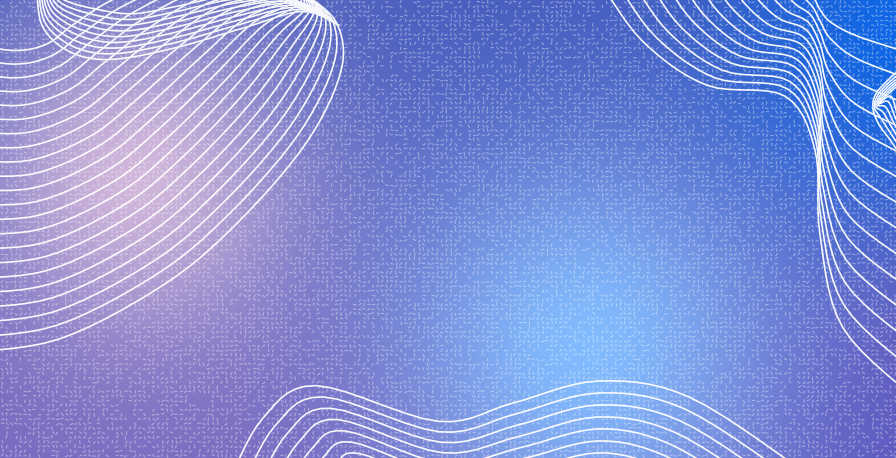
Give the GLSL for this background, as a Shadertoy shader.

```glsl
const float CANVAS_HEIGHT = 100.0;   // one unit is a hundredth of the height
const float LINE_HALF_WIDTH = 0.18;
const float LINE_OPACITY = 0.95;
const float SPECK_CELL = 1.0;
const float SPECK_HALF_LENGTH = 0.25;
const float SPECK_RADIUS = 0.13;
const float SPECK_CHANCE = 0.7;
const float SPECK_OPACITY = 0.36;
const int KNOTS = 8;
const int STEPS_PER_SPAN = 7;

const vec3 TOP_BLUE = vec3(0.28, 0.36, 0.74);
const vec3 BOTTOM_VIOLET = vec3(0.46, 0.41, 0.75);
const vec3 PINK = vec3(0.84, 0.73, 0.86);
const vec3 SKY = vec3(0.51, 0.74, 1.00);
const vec3 VIVID_BLUE = vec3(0.05, 0.40, 0.90);
const vec3 INDIGO = vec3(0.36, 0.34, 0.74);
const vec3 WHITE = vec3(1.0);

// Integer hash giving three values from 0 to 1
vec3 hash3(ivec2 cell) {
    uvec3 v = uvec3(uint(cell.x), uint(cell.y), 77u) * 1664525u + 1013904223u;
    v.x += v.y * v.z; v.y += v.z * v.x; v.z += v.x * v.y;
    v ^= v >> 16u;
    v.x += v.y * v.z; v.y += v.z * v.x; v.z += v.x * v.y;
    return vec3(v >> 8u) / 16777216.0;
}

float segmentDistance(vec2 p, vec2 a, vec2 b) {
    vec2 ab = b - a;
    float t = clamp(dot(p - a, ab) / max(dot(ab, ab), 1e-5), 0.0, 1.0);
    return length(p - a - ab * t);
}

// Catmull-Rom spline through the knots
vec2 spline(vec2 knots[KNOTS], float s) {
    int i = min(int(s), KNOTS - 2);
    float t = s - float(i);
    vec2 a = knots[max(i - 1, 0)], b = knots[i];
    vec2 c = knots[i + 1], d = knots[min(i + 2, KNOTS - 1)];
    return b + 0.5 * t * (c - a + t * (2.0 * a - 5.0 * b + 4.0 * c - d
             + t * (3.0 * (b - c) + d - a)));
}

// Distance to a family of lines blended between two edge curves
float ribbon(vec2 p, int lines, vec2 first[KNOTS], vec2 last[KNOTS]) {
    float nearest = 1e3;
    vec2 a0 = spline(first, 0.0), b0 = spline(last, 0.0);
    for (int k = 1; k <= (KNOTS - 1) * STEPS_PER_SPAN; k++) {
        float s = float(k) / float(STEPS_PER_SPAN);
        vec2 a1 = spline(first, s), b1 = spline(last, s);
        vec2 low = min(min(a0, a1), min(b0, b1)) - 1.0;
        vec2 high = max(max(a0, a1), max(b0, b1)) + 1.0;
        if (all(greaterThan(p, low)) && all(lessThan(p, high))) {
            for (int i = 0; i < lines; i++) {
                float t = float(i) / float(lines - 1);
                nearest = min(nearest, segmentDistance(p, mix(a0, b0, t), mix(a1, b1, t)));
            }
        }
        a0 = a1;
        b0 = b1;
    }
    return nearest;
}

float glow(vec2 p, vec2 center, vec2 radius) {
    vec2 q = (p - center) / radius;
    return exp(-dot(q, q));
}

vec3 background(vec2 p) {
    vec3 color = mix(BOTTOM_VIOLET, TOP_BLUE, smoothstep(0.0, 1.0, p.y / CANVAS_HEIGHT));
    color = mix(color, VIVID_BLUE, glow(p, vec2(200.0, 92.0), vec2(40.0, 45.0)));
    color = mix(color, INDIGO, glow(p, vec2(200.0, 2.0), vec2(40.0)));
    color = mix(color, PINK, 0.95 * glow(p, vec2(30.0, 62.0), vec2(37.0, 38.0)));
    return mix(color, SKY, 0.97 * glow(p, vec2(128.0, 24.0), vec2(41.0, 43.0)));
}

// Short dashes with a random place and direction in each cell
float specks(vec2 p, float pixel) {
    vec2 grid = floor(p / SPECK_CELL);
    vec3 rnd = hash3(ivec2(grid));
    float angle = 6.2832 * fract(rnd.z * 61.0);
    vec2 arm = SPECK_HALF_LENGTH * vec2(cos(angle), sin(angle));
    vec2 q = p / SPECK_CELL - grid - 0.5 - 0.3 * (rnd.xy - 0.5);
    float d = segmentDistance(q, -arm, arm) * SPECK_CELL;
    float ink = clamp(0.5 + (SPECK_RADIUS - d) / pixel, 0.0, 1.0);
    return ink * step(rnd.z, SPECK_CHANCE);
}

float lineArt(vec2 p) {
    // Upper left sheet and the loop folded over it
    float d = ribbon(p, 22,
        vec2[8](vec2(-8, 23), vec2(13, 26), vec2(36, 38), vec2(52, 51.5), vec2(67, 69), vec2(74.5, 84.7), vec2(73.5, 95), vec2(67, 101)),
        vec2[8](vec2(-8, 91), vec2(2.5, 89), vec2(10, 90.3), vec2(16.5, 95), vec2(25.5, 100.5), vec2(38, 104.5), vec2(56, 103.5), vec2(64, 101.5)));
    d = min(d, ribbon(p, 9,
        vec2[8](vec2(8, 103), vec2(9.2, 94.4), vec2(15, 88.8), vec2(24, 87), vec2(38, 89.5), vec2(53.5, 94), vec2(66, 97.5), vec2(74, 94.5)),
        vec2[8](vec2(11, 103), vec2(14, 100), vec2(21, 98), vec2(29, 97), vec2(38, 98.5), vec2(50, 101), vec2(60, 101), vec2(70, 98))));
    // Bottom wave
    d = min(d, ribbon(p, 8,
        vec2[8](vec2(50, -5), vec2(57.4, 8.7), vec2(69, 15.8), vec2(95.7, 8), vec2(112, 12), vec2(130.6, 16.8), vec2(150.5, 13.3), vec2(176, -3.3)),
        vec2[8](vec2(72, -8), vec2(75.8, -3.3), vec2(80, -1.5), vec2(98, -8), vec2(115, -5), vec2(130.6, -1.5), vec2(143, -4.6), vec2(156, -12))));
    // Upper right drape and the small coil at the edge
    d = min(d, ribbon(p, 14,
        vec2[8](vec2(131, 104), vec2(140.3, 91), vec2(154.3, 81.4), vec2(171.4, 79), vec2(178, 67), vec2(179, 49), vec2(184, 28.5), vec2(200, 12.8)),
        vec2[8](vec2(175, 107.5), vec2(176, 105), vec2(177, 102.5), vec2(178, 100), vec2(179.3, 97.5), vec2(181.6, 95), vec2(187.5, 92), vec2(200, 88))));
    return min(d, ribbon(p, 6,
        vec2[8](vec2(199, 87), vec2(194.4, 83), vec2(191.3, 79.6), vec2(190.6, 76.5), vec2(191.8, 73), vec2(194.4, 69.4), vec2(197, 65.6), vec2(200, 62)),
        vec2[8](vec2(200, 80), vec2(197.5, 82), vec2(194.5, 80), vec2(192, 77.5), vec2(194.5, 79), vec2(196, 75), vec2(198, 72), vec2(200, 69))));
}

void mainImage(out vec4 fragColor, in vec2 fragCoord) {
    float pixel = CANVAS_HEIGHT / iResolution.y;
    vec2 p = fragCoord * pixel;
    vec3 color = mix(background(p), WHITE, SPECK_OPACITY * specks(p, pixel));
    float ink = clamp(0.5 + (LINE_HALF_WIDTH - lineArt(p)) / pixel, 0.0, 1.0);
    fragColor = vec4(mix(color, WHITE, LINE_OPACITY * ink), 1.0);
}
```
